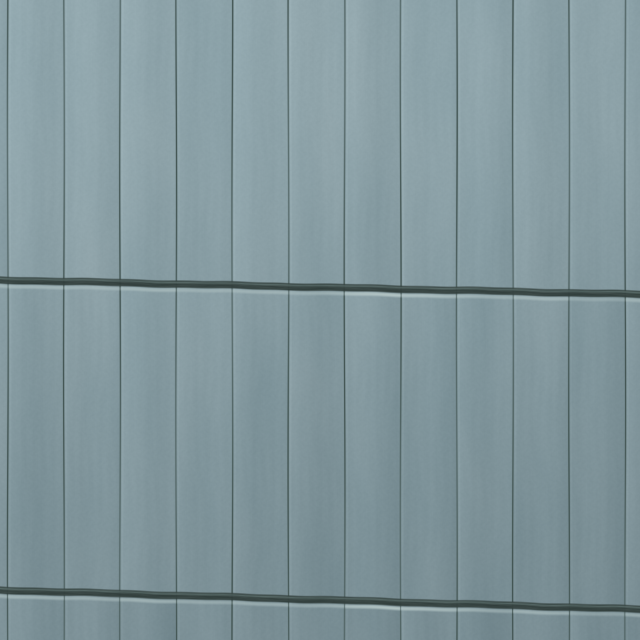
A three.js fragment shader for this texture:

```glsl
varying vec2 vUv;

float hash(vec2 p) {
  return fract(sin(dot(p, vec2(127.1, 311.7))) * 4375.85);
}

// Layered sines: each octave bends the next
float waves(vec2 p) {
  float sum = 0.0, weight = 0.5;
  for (int i = 0; i < 4; i++) {
    sum += weight * sin(p.x + 1.7 * sin(p.y)) * sin(p.y + 1.3 * sin(p.x * 0.7));
    p = mat2(1.6, 1.2, -1.2, 1.6) * p + 2.3;
    weight *= 0.5;
  }
  return sum;
}

// Soft-edged line centred on zero
float line(float d, float halfWidth, float blur) {
  return 1.0 - smoothstep(halfWidth - blur, halfWidth + blur, abs(d));
}

void main() {
  vec2 p = vUv;

  // Upright boards, and rows that fall slightly to the right
  float boardPitch = 0.0877;
  float rowPitch = 0.4845 + 0.0075 * p.x;
  float seamX = p.x - 0.0122 + 0.0006 * sin(p.y * 9.0 + p.x * 40.0);
  float board = seamX / boardPitch;
  float row = (p.y - 0.078 + 0.030 * p.x) / rowPitch;
  vec2 panel = floor(vec2(board, row));
  float across = fract(board);
  float seamDist = (fract(board + 0.5) - 0.5) * boardPitch;
  float gapDist = (fract(row + 0.5) - 0.5) * rowPitch;
  gapDist += 0.0005 * sin(p.x * 31.0) + 0.0003 * sin(p.x * 83.0);

  // Painted face: broad daylight falloff with a tone for each panel
  vec3 color = mix(vec3(0.475, 0.555, 0.58), vec3(0.56, 0.645, 0.67), smoothstep(-0.1, 1.0, p.y));
  color += 0.025 * (0.5 - p.x);
  color += 0.016 * (hash(panel) - 0.5);
  color += 0.022 * (0.45 - across);
  color += 0.010 * sin(across * 6.28 + 6.0 * hash(panel + 4.0));

  // Faint stains, upright brushing and fine grain
  color -= vec3(0.022, 0.017, 0.015) * waves(p * vec2(15.0, 5.0) + 3.0 * hash(panel.xx));
  color += 0.008 * waves(p * vec2(260.0, 24.0));
  color += 0.010 * waves(p * vec2(420.0, 330.0));

  // Upright seams with a pale right lip
  float seamWear = 0.72 + 0.2 * sin(p.y * 7.0 + 5.0 * floor(board + 0.5));
  color += 0.022 * line(seamDist - 0.0036, 0.0012, 0.0018);
  color = mix(color, vec3(0.40, 0.48, 0.49), 0.45 * line(seamDist, 0.0016, 0.0016));
  color = mix(color, vec3(0.25, 0.32, 0.31), seamWear * line(seamDist, 0.0010, 0.0010));

  // Lit top edge below each gap, brightest right of centre
  float glint = 0.35 + 0.3 * hash(panel.xx + 7.0) + 0.4 * exp(-pow((p.x - 0.63) / 0.12, 2.0));
  float lip = line(gapDist + 0.0095, 0.0026, 0.0024);
  lip *= 1.0 - 0.65 * line(seamDist, 0.0010, 0.0012);
  color = mix(color, vec3(0.70, 0.77, 0.77), min(glint, 1.0) * lip);

  // Shadowed gap with a dull streak along its upper half
  float gap = line(gapDist, 0.0056, 0.0017);
  vec3 gapColor = mix(vec3(0.20, 0.25, 0.24), vec3(0.33, 0.40, 0.39), line(gapDist - 0.0026, 0.0012, 0.0022));
  gapColor += 0.035 * waves(vec2(p.x * 45.0, gapDist * 700.0));
  color = mix(color, gapColor, 0.95 * gap);

  gl_FragColor = vec4(color, 1.0);
}
```
